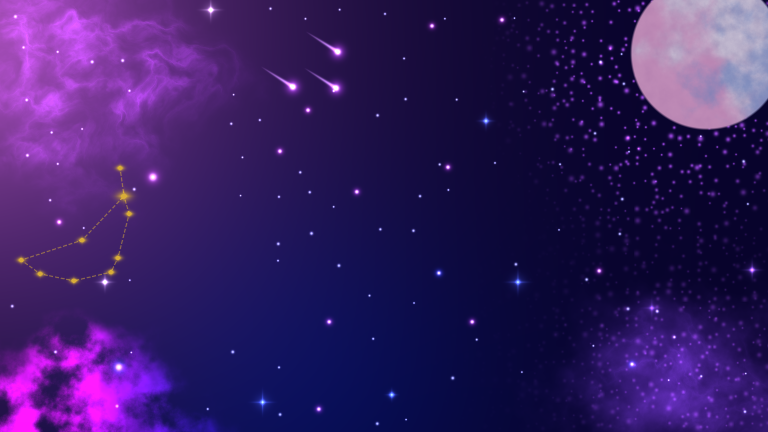
Reproduce this background procedurally as a Shadertoy shader.

```glsl
// Violet night sky with a watercolour moon, nebulae, meteors and a gold constellation.
#define MOON_CENTER vec2(1.637, 0.877)
#define MOON_RADIUS 0.176
#define METEOR_TAIL vec2(-0.074, 0.047)
#define NIGHT vec3(0.03, 0.012, 0.17)
#define VIOLET vec3(0.42, 0.20, 0.36)
#define GOLD vec3(0.85, 0.68, 0.22)
#define STAR_DENSITY 0.34

float hash(vec2 p) {
    vec3 q = fract(vec3(p.xyx) * 0.1031);
    q += dot(q, q.yzx + 33.33);
    return fract((q.x + q.y) * q.z);
}

float noise(vec2 p) {
    vec2 i = floor(p), f = fract(p);
    f = f * f * (3.0 - 2.0 * f);
    return mix(mix(hash(i), hash(i + vec2(1, 0)), f.x),
               mix(hash(i + vec2(0, 1)), hash(i + vec2(1, 1)), f.x), f.y);
}

float fbm(vec2 p) {
    float sum = 0.0, amp = 0.5;
    for (int i = 0; i < 6; i++) {
        sum += amp * noise(p);
        p = mat2(1.6, 1.2, -1.2, 1.6) * p + 7.3;
        amp *= 0.5;
    }
    return sum;
}

float disc(vec2 d, float r) { return exp(-dot(d, d) / (r * r)); }

// Bright core with four tapering rays; size is the ray length.
float sparkle(vec2 d, float size) {
    vec2 a = abs(d);
    vec2 taper = pow(max(1.0 - a / size, 0.0), vec2(2.0));
    return dot(taper, exp(-a.yx / 0.0018)) * 0.7 + disc(d, 0.005) + 0.2 * disc(d, size * 0.4);
}

// One randomly placed star in some of the grid cells.
float starField(vec2 p, float scale, float density, float radius) {
    vec2 cell = floor(p * scale);
    float pick = hash(cell + 3.7);
    vec2 pos = 0.2 + 0.6 * vec2(hash(cell + 11.1), hash(cell + 29.5));
    float r = radius * mix(0.7, 1.3, hash(cell + 51.3));
    return step(pick, density) * disc(p - (cell + pos) / scale, r);
}

vec3 sky(vec2 p) {
    float d = length(p - vec2(-0.1, 0.95));
    vec3 col = NIGHT + VIOLET * exp(-1.6 * d * d);
    col += vec3(0.16, 0.08, 0.14) * exp(-8.0 * d * d);
    col += vec3(-0.03, 0.03, 0.15) * disc(p - vec2(0.68, 0.1), 0.48);
    return max(col, 0.0);
}

vec3 nebulae(vec2 p) {
    float soft = fbm(p * 6.0), fine = fbm(p * 17.0 + 4.0);
    float veins = pow(1.0 - abs(2.0 * fbm(p * 11.0 + soft * 2.0) - 1.0), 4.0);
    // Upper left: pale magenta filaments
    float d = length((p - vec2(0.16, 0.86)) * vec2(0.85, 1.0)) + (soft - 0.5) * 0.3;
    vec3 col = vec3(0.32, 0.10, 0.42) * smoothstep(0.36, 0.06, d) * (veins * fine * 1.6 + 0.1);
    // Lower left: saturated clumps, bluer to the right
    d = length((p - vec2(0.14, 0.03)) * vec2(0.65, 1.0)) + (soft - 0.5) * 0.35;
    vec3 tint = mix(vec3(0.75, 0.02, 0.72), vec3(0.30, 0.05, 0.85), smoothstep(0.15, 0.5, p.x));
    col += tint * smoothstep(0.29, 0.08, d) * smoothstep(0.3, 0.72, fine) * 1.3;
    // Lower right: dusty violet cloud
    d = length((p - vec2(1.58, 0.11)) * vec2(0.8, 1.0)) + (soft - 0.5) * 0.3;
    col += vec3(0.36, 0.17, 0.56) * smoothstep(0.32, 0.02, d) * (0.25 + 1.4 * soft * fine + 0.3 * veins);
    return col;
}

// Brightness of the dashed constellation: x = lines, y = stars.
vec2 constellation(vec2 p) {
    vec2 node[9] = vec2[9](vec2(.278, .611), vec2(.287, .546), vec2(.299, .505),
        vec2(.273, .403), vec2(.257, .370), vec2(.171, .350), vec2(.093, .366),
        vec2(.049, .398), vec2(.190, .444));
    vec2 light = vec2(0.0);
    for (int i = 0; i < 9; i++) {
        vec2 a = node[i], ab = node[i < 8 ? i + 1 : 1] - a;
        float h = clamp(dot(p - a, ab) / dot(ab, ab), 0.0, 1.0);
        float dash = smoothstep(0.2, 0.4, abs(fract(h * length(ab) * 75.0) - 0.5) * 2.0);
        light.x = max(light.x, dash * disc(p - a - ab * h, 0.0016));
        float size = i == 1 ? 0.036 : 0.02;
        vec2 d = p - a;
        light.y += sparkle(d, size) * 0.6 + 0.65 * disc(d * vec2(0.7, 1.2), size * 0.35);
    }
    return light;
}

vec3 meteorsAndBrightStars(vec2 p) {
    vec2 head[3] = vec2[3](vec2(.782, .880), vec2(.778, .796), vec2(.678, .799));
    vec3 cross[6] = vec3[6](vec3(.488, .977, .038), vec3(1.125, .720, .03), vec3(1.199, .347, .042),
        vec3(.608, .069, .04), vec3(.907, .086, .022), vec3(.243, .347, .032));
    vec2 dot15[15] = vec2[15](vec2(.354, .590), vec2(.275, .150), vec2(.713, .745),
        vec2(.648, .650), vec2(.826, .556), vec2(1.037, .613), vec2(1.0, .940), vec2(1.162, .954),
        vec2(.762, .255), vec2(1.093, .255), vec2(1.387, .373), vec2(.738, .053), vec2(1.016, .368),
        vec2(.137, .486), vec2(1.463, .157));
    vec3 col = vec3(0.0);
    for (int i = 0; i < 3; i++) {
        vec2 d = p - head[i];
        float h = clamp(dot(d, METEOR_TAIL) / dot(METEOR_TAIL, METEOR_TAIL), 0.0, 1.0);
        col += vec3(0.85, 0.6, 0.95) * (1.0 - h) * disc(d - METEOR_TAIL * h, mix(0.004, 0.0015, h));
        col += disc(d, 0.006) + vec3(0.5, 0.15, 0.6) * disc(d, 0.015);
    }
    for (int i = 0; i < 6; i++) {
        vec3 tint = i == 0 || i == 5 ? vec3(0.95, 0.8, 1.0) : vec3(0.35, 0.45, 1.0);
        col += tint * sparkle(p - cross[i].xy, cross[i].z);
    }
    for (int i = 0; i < 15; i++) {
        vec2 d = p - dot15[i];
        float r = i < 2 ? 0.007 : 0.0038;
        vec3 halo = i == 1 || i == 12 || i == 14 ? vec3(0.2, 0.25, 0.9) : vec3(0.6, 0.15, 0.65);
        col += vec3(1.0, 0.85, 1.0) * disc(d, r) + halo * 0.6 * disc(d, r * 2.2);
    }
    return col + vec3(0.6, 0.35, 0.9) * (sparkle(p - vec2(1.741, .375), 0.035) + 0.6 * sparkle(p - vec2(1.509, .287), 0.035));
}

vec3 moonSurface(vec2 q) {
    float wash = fbm(q * 2.2 + 5.0), grain = fbm(q * 9.0);
    vec3 col = mix(vec3(0.64, 0.60, 0.73), vec3(0.80, 0.77, 0.84), grain);
    float pink = smoothstep(0.25, 0.8, wash - 0.45 * q.x - 0.4 * q.y);
    float blue = smoothstep(0.4, 0.9, fbm(q * 3.0 + 17.0) + 0.4 * q.x - 0.25 * abs(q.y + 0.2));
    col = mix(col, vec3(0.74, 0.48, 0.68), pink * 0.75);
    return mix(col, vec3(0.42, 0.50, 0.72), blue * 0.8);
}

void mainImage(out vec4 fragColor, in vec2 fragCoord) {
    vec2 p = fragCoord / iResolution.y;
    vec3 col = sky(p) + nebulae(p);
    col += vec3(0.75, 0.75, 1.0) * starField(p, 12.0, STAR_DENSITY, 0.0027);
    // Violet star dust round the moon and in the lower right cloud
    float dust = smoothstep(0.5, 0.16, length((p - vec2(1.56, 0.84)) * vec2(1.1, 1.0)));
    dust += 0.5 * disc(p - vec2(1.6, 0.15), 0.25);
    float specks = starField(p, 30.0, 0.5, 0.005) + starField(p + 3.1, 48.0, 0.4, 0.003);
    col += vec3(0.55, 0.25, 0.68) * specks * dust;
    col += meteorsAndBrightStars(p);
    vec2 gold = constellation(p);
    col = mix(col, GOLD, min(gold.x * 0.5 + gold.y, 1.0));
    // Moon disc
    vec2 q = (p - MOON_CENTER) / MOON_RADIUS;
    float edge = 1.5 / (iResolution.y * MOON_RADIUS);
    col = mix(col, moonSurface(q), smoothstep(1.0 + edge, 1.0 - edge, length(q)));
    fragColor = vec4(clamp(col, 0.0, 1.0), 1.0);
}
```
